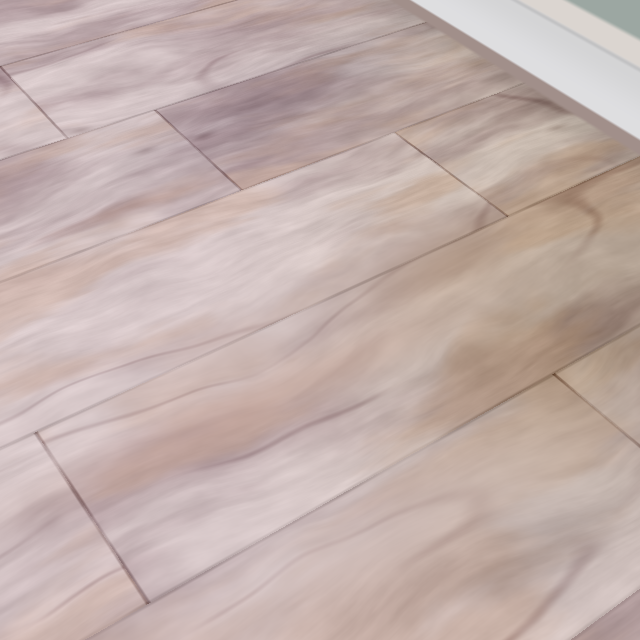
This texture is drawn by a WebGL 1 fragment shader. Its source:

```glsl
precision highp float;
// Pale wood plank floor in perspective, with a white skirting board in one corner.
// Two vanishing points give floor coordinates: rows of planks across, length along.
// Each plank samples its own stretched, warped noise for grain, stains and veins.
uniform vec2 u_resolution;

float hash(vec2 p) {
    vec3 q = fract(p.xyx * vec3(0.1031, 0.103, 0.0973));
    q += dot(q, q.yzx + 33.33);
    return fract((q.x + q.y) * q.z);
}

float noise(vec2 p) {
    vec2 i = floor(p), f = fract(p);
    f = f * f * (3.0 - 2.0 * f);
    return mix(mix(hash(i), hash(i + vec2(1.0, 0.0)), f.x),
               mix(hash(i + vec2(0.0, 1.0)), hash(i + 1.0), f.x), f.y);
}

float fbm(vec2 p) {
    float sum = 0.0, amp = 0.52;
    for (int k = 0; k < 5; k++) {
        sum += amp * noise(p);
        p = p * 2.03 + 17.3;
        amp *= 0.5;
    }
    return sum;
}

// Soft stain, long in the direction of the grain
float stain(vec2 p, vec2 centre, vec2 size) {
    vec2 d = p - centre;
    d = vec2(0.91 * d.x - 0.41 * d.y, 0.41 * d.x + 0.91 * d.y) / size;
    return exp(-dot(d, d));
}

vec3 plankFloor(vec2 p, float along, float row) {
    // Staggered planks: a quadratic shift of the end joints from row to row
    float i = floor(row);
    float u = (along - (0.68 + 0.51 * i + 0.07 * i * i)) / 1.2;
    vec2 seed = vec2(hash(vec2(i + 20.0, floor(u) + 9.0)),
                     hash(vec2(floor(u) + 31.0, i + 47.0)));

    // Grain coordinates in plank widths, bent by slow noise
    vec2 g = vec2(along * 4.0, row) + seed * 40.0 + 20.0;
    g.y += 0.22 * (noise(g * vec2(0.9, 1.8)) - 0.5)
         + 0.06 * (noise(g * vec2(3.0, 5.0)) - 0.5);
    float tone = fbm(g * vec2(0.8, 3.2));
    float warmth = fbm(g * vec2(0.7, 2.6) + 71.0);
    float fibre = fbm(g * vec2(3.0, 26.0) + 13.0);
    float mottle = fbm(g * vec2(5.0, 9.0) + 37.0);

    vec3 mauve = vec3(0.69, 0.61, 0.605);
    vec3 pale = vec3(0.84, 0.785, 0.768);
    vec3 peach = vec3(0.78, 0.665, 0.59);
    vec3 col = mix(mauve, pale, smoothstep(0.22, 0.66, tone));
    col = mix(col, peach, 0.55 * smoothstep(0.5, 0.72, warmth));
    col += 0.10 * (fibre - 0.5) + 0.08 * (mottle - 0.5) + 0.025 * (seed.x - 0.5);

    // Thin dark veins that fade in and out
    float ridge = abs(noise(g * vec2(0.55, 2.7) + 5.0) - 0.5);
    float vein = (1.0 - smoothstep(0.0, 0.045, ridge))
               * smoothstep(0.42, 0.68, noise(g * vec2(1.3, 2.0) + 91.0));
    col -= vein * vec3(0.09, 0.105, 0.10);

    // Knots
    vec2 cell = g * vec2(0.8, 1.7);
    vec2 spot = fract(cell) - 0.3 - 0.4 * hash(floor(cell) + 3.0);
    float knot = exp(-dot(spot, spot) * 260.0) * step(0.72, hash(floor(cell)));
    col -= knot * vec3(0.10, 0.11, 0.11);

    // Broad stains and light
    float rough = 0.55 + 0.9 * tone;
    col -= rough * stain(p, vec2(0.47, 0.14), vec2(0.24, 0.055)) * vec3(0.13, 0.13, 0.11);
    col -= rough * stain(p, vec2(0.97, 0.46), vec2(0.24, 0.13)) * vec3(0.11, 0.12, 0.13);
    col -= rough * stain(p, vec2(0.82, 0.86), vec2(0.20, 0.06)) * vec3(0.08, 0.08, 0.08);
    col = mix(col, vec3(0.75, 0.63, 0.53), 0.5 * stain(p, vec2(0.70, 0.41), vec2(0.17, 0.05)));
    col = mix(col, vec3(0.76, 0.64, 0.58), 0.6 * stain(p, vec2(0.42, 0.62), vec2(0.36, 0.04)));
    col = mix(col, pale, 0.5 * stain(p, vec2(0.38, 0.53), vec2(0.36, 0.045)));
    col = mix(col, pale, 0.6 * stain(p, vec2(0.62, 0.82), vec2(0.42, 0.07)));
    float tan_ = smoothstep(0.25, 0.95, p.x) * (1.0 - 0.7 * smoothstep(0.55, 0.95, p.y));
    col += mix(vec3(0.0, -0.005, 0.016), vec3(-0.045, -0.045, -0.075), tan_);

    // Faint long seams and clearer end joints, worn unevenly
    float seam = abs(fract(row + 0.5) - 0.5);
    float joint = abs(fract(u + 0.5) - 0.5) * 4.8;
    float wear = 0.4 + 0.8 * noise(vec2(along * 16.0, row * 5.0) + 50.0);
    col -= 0.10 * wear * (1.0 - smoothstep(0.003, 0.016, seam));
    col -= 0.20 * wear * (1.0 - smoothstep(0.003, 0.015, joint)) * vec3(0.9, 1.0, 1.0);
    return col;
}

void main() {
    vec2 p = gl_FragCoord.xy / u_resolution;
    p.y = 1.0 - p.y;

    // Slopes towards the two vanishing points, then floor coordinates
    float across = (p.y + 1.051) / (p.x + 1.083);
    float q = (p.y + 0.846) / (3.385 - p.x);
    float along = 1.0 / (across - 0.0457);
    float row = 5.55 * (q - 0.457) / (q + 0.0458);

    vec3 col = plankFloor(p, along, row);
    col *= 1.0 - 0.10 * (1.0 - smoothstep(0.62, 0.65, across));

    // Skirting: trim, white board, cream ledge and green-grey glass
    vec3 board = mix(vec3(0.83, 0.83, 0.835), vec3(0.87, 0.87, 0.88), smoothstep(0.56, 0.60, across));
    col = mix(vec3(0.63, 0.56, 0.54), col, smoothstep(0.619, 0.623, across));
    col = mix(board, col, smoothstep(0.608, 0.611, across));
    col = mix(vec3(0.86, 0.835, 0.815), col, smoothstep(0.553, 0.557, across));
    col -= 0.07 * (1.0 - smoothstep(0.0, 0.003, abs(across - 0.557)));
    col = mix(vec3(0.61, 0.655, 0.635), col, smoothstep(0.532, 0.537, across));
    gl_FragColor = vec4(clamp(col, 0.0, 1.0), 1.0);
}
```
